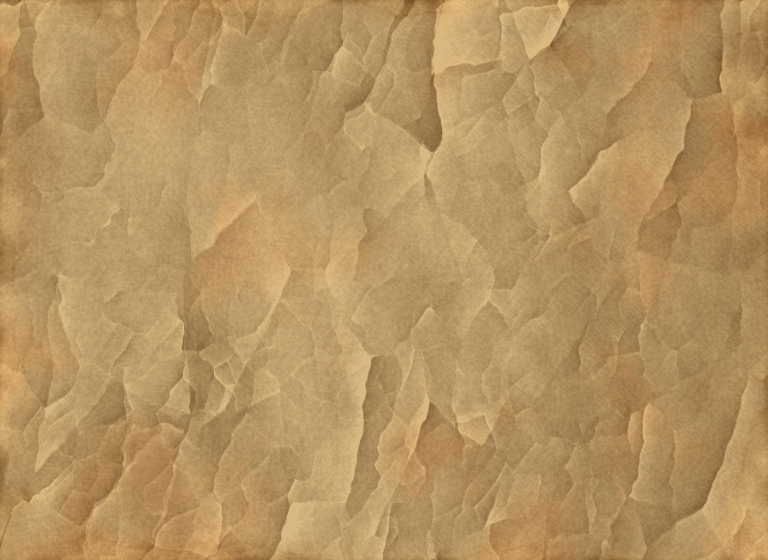
A WebGL 2 fragment shader for this texture:

```glsl
#version 300 es
precision highp float;
// Old crumpled parchment: jagged Voronoi creases at three sizes, each lit
// on one flank and shaded on the other, over mottled tan paper with
// orange patches, water stains along the border and a fine grain.
uniform vec2 u_resolution;
out vec4 fragColor;

float hash(vec2 p) {
  return fract(sin(dot(p, vec2(127.1, 311.7))) * 43758.5453);
}

vec2 hash2(vec2 p) {
  return vec2(hash(p), hash(p + 57.3));
}

float noise(vec2 p) {
  vec2 i = floor(p), f = fract(p);
  f = f * f * (3.0 - 2.0 * f);
  return mix(mix(hash(i), hash(i + vec2(1, 0)), f.x),
             mix(hash(i + vec2(0, 1)), hash(i + vec2(1, 1)), f.x), f.y);
}

float fbm(vec2 p) {
  float sum = 0.0, amp = 0.5;
  for (int i = 0; i < 5; i++) {
    sum += amp * noise(p);
    p = mat2(1.6, 1.2, -1.2, 1.6) * p + 7.3;
    amp *= 0.5;
  }
  return sum;
}

// Returns x: flank shading, y: thin crease highlight
vec2 creases(vec2 p, vec2 scale, float seed) {
  vec2 q = p * scale + seed;
  vec2 cell = floor(q), nearId = cell, toNear = vec2(0);
  float best = 9.0;
  for (int y = -1; y <= 1; y++)
    for (int x = -1; x <= 1; x++) {
      vec2 id = cell + vec2(x, y);
      vec2 r = id + hash2(id) - q;
      if (dot(r, r) < best) { best = dot(r, r); toNear = r; nearId = id; }
    }

  // Facet tone, then every fold shared with a neighbouring facet
  vec2 tilt = hash2(nearId + 19.0) - 0.5;
  float shade = 0.16 * (hash(nearId + 3.0) - 0.5) + 0.5 * dot(toNear, tilt);
  float line = 0.0, thin = 0.002 * scale.x;
  for (int y = -2; y <= 2; y++)
    for (int x = -2; x <= 2; x++) {
      vec2 id = nearId + vec2(x, y);
      if (x == 0 && y == 0) continue;
      vec2 r = id + hash2(id) - q;
      vec2 n = normalize(r - toNear);
      float d = max(dot(0.5 * (toNear + r), n), 0.0);
      float k = hash(nearId + id + 0.37);
      float bend = k * k * (hash(nearId + id + 8.1) < 0.35 ? -1.0 : 1.0);
      float flank = 0.55 * exp(-d / 0.22) + 0.45 * exp(-d / 0.06);
      shade += bend * dot(n, vec2(-0.92, 0.39)) * flank * smoothstep(0.0, thin, d);
      line += k * k * exp(-d * d / (thin * thin));
    }
  return vec2(shade, line);
}

void main() {
  vec2 p = gl_FragCoord.xy / u_resolution.y;
  float aspect = u_resolution.x / u_resolution.y;

  // Bend the sheet so that creases wander and break up
  vec2 warp = vec2(fbm(p * 4.0 + 3.0), fbm(p * 4.0 + 31.0)) - 0.5;
  vec2 jag = vec2(noise(p * 34.0), noise(p * 34.0 + 17.0)) - 0.5;
  jag += 0.5 * vec2(noise(p * 80.0 + 5.0), noise(p * 80.0 + 29.0)) - 0.25;
  vec2 w = p + 0.085 * warp + 0.007 * jag;
  w.x -= 0.12 * w.y;

  // Folds from large to small, fading in and out along their length
  float fadeA = smoothstep(0.34, 0.6, fbm(p * 7.0 + 11.0));
  float fadeB = smoothstep(0.34, 0.6, fbm(p * 6.0 + 47.0));
  float fadeC = smoothstep(0.36, 0.62, fbm(p * 5.0 + 83.0));
  vec2 big = creases(w, vec2(7.0, 3.8), 2.0);
  vec2 mid = creases(w + 0.006 * jag, vec2(11.5, 8.0), 23.0);
  vec2 fine = creases(w + 0.006 * jag.yx, vec2(22.0, 16.0), 61.0);
  float tone = big.x * 0.19 * (0.3 + 0.7 * fadeA)
             + mid.x * 0.17 * (0.25 + 0.75 * fadeB)
             + fine.x * 0.12 * (0.1 + 0.9 * fadeC);
  tone += 0.055 * big.y * fadeA + 0.065 * mid.y * fadeB + 0.06 * fine.y * fadeC;

  // Soft upright swells, cloudy mottling and paper grain
  tone += 0.2 * (fbm(vec2(p.x * 7.0 + p.y, p.y * 2.6) + 5.0) - 0.49);
  tone += 0.05 * (fbm(p * 22.0) - 0.49);
  vec2 g = mat2(0.8, 0.6, -0.6, 0.8) * p;
  tone += 0.065 * (noise(g * 290.0) - 0.5) + 0.03 * (noise(g.yx * 140.0) - 0.5);
  tone = clamp(tone, -0.27, 0.15);
  vec3 color = vec3(0.700, 0.574, 0.384) + tone * vec3(1.0, 1.02, 0.85);

  // Orange patches
  float patches = smoothstep(0.5, 0.68, fbm(w * 5.5 + 71.0));
  color += patches * vec3(0.022, -0.012, -0.025);

  // Stained border with thin tide lines
  vec2 side = min(p, vec2(aspect, 1.0) - p);
  float inset = min(side.x * 0.75, side.y * 1.7) + 0.22 * (fbm(p * 6.5 + 90.0) - 0.44);
  float stain = 1.0 - smoothstep(-0.02, 0.11, inset);
  float tide = exp(-pow((inset - 0.03) / 0.005, 2.0));
  float blotch = fbm(p * 13.0 + 40.0);
  color += stain * mix(vec3(-0.06, -0.085, -0.085), vec3(0.06, 0.035, 0.005), smoothstep(0.3, 0.65, blotch));
  color -= tide * vec3(0.02, 0.03, 0.035);
  color -= vec3(0.09, 0.11, 0.10) * (1.0 - smoothstep(0.0, 0.02, min(side.x, side.y) + 0.02 * blotch));

  fragColor = vec4(clamp(color, 0.0, 1.0), 1.0);
}
```
